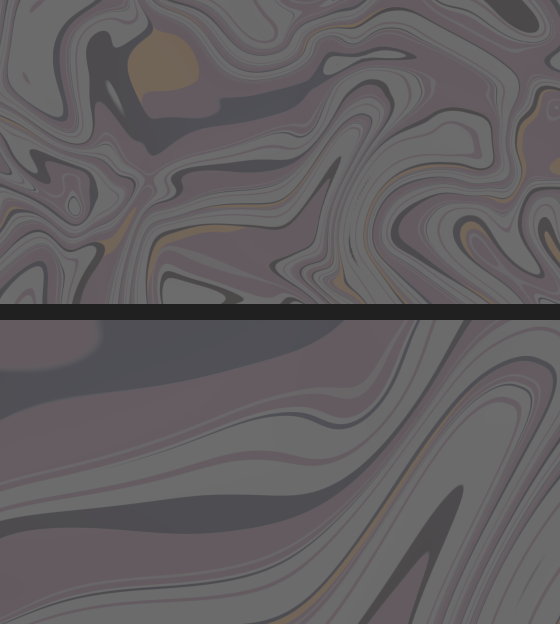
Top, the full canvas; bottom, a detail of the centre.
Reproduce this background procedurally as a Shadertoy shader.

```glsl
// Marbled ink: muted grey, mauve and charcoal veins folded into loops and swirls.
// A gradient-noise height field is domain-warped twice, then its contour
// intervals are filled with stripes whose widths drift across the canvas.

const vec3 GREY     = vec3(0.420, 0.420, 0.420);
const vec3 MAUVE    = vec3(0.390, 0.358, 0.378);
const vec3 CHARCOAL = vec3(0.295, 0.283, 0.285);
const vec3 SLATE    = vec3(0.310, 0.310, 0.335);
const vec3 TAN      = vec3(0.445, 0.395, 0.345);

// Unit gradient for a lattice point, from an integer hash.
vec2 latticeGradient(vec2 cell) {
    uvec2 k = uvec2(ivec2(cell)) * uvec2(1597u, 3571u);
    uint h = (k.x ^ k.y) * 74729u + 9173u;
    h = (h ^ (h >> 15)) * 48271u;
    h ^= h >> 13;
    float angle = 6.28318 * float(h & 65535u) / 65536.0;
    return vec2(cos(angle), sin(angle));
}

// Gradient noise with quintic interpolation, roughly -0.7 to 0.7.
float gradientNoise(vec2 p) {
    vec2 i = floor(p), f = p - i;
    vec2 u = f * f * f * (f * (f * 6.0 - 15.0) + 10.0);
    vec2 e = vec2(1.0, 0.0);
    float a = dot(latticeGradient(i), f);
    float b = dot(latticeGradient(i + e.xy), f - e.xy);
    float c = dot(latticeGradient(i + e.yx), f - e.yx);
    float d = dot(latticeGradient(i + e.xx), f - e.xx);
    return mix(mix(a, b, u.x), mix(c, d, u.x), u.y);
}

// Displaces a point by a smooth random flow.
vec2 swirl(vec2 p, float frequency, float amount) {
    vec2 s = p * frequency;
    return p + amount * vec2(gradientNoise(s + vec2(13.7, 4.1)),
                             gradientNoise(s + vec2(2.3, 31.9)));
}

// Slowly varying value in 0..1, different for every layer.
float drift(vec2 p, float layer, float frequency) {
    vec2 offset = vec2(7.31, 3.77) * layer;
    return smoothstep(-0.5, 0.5, gradientNoise(p * frequency + offset));
}

// Soft coverage of the interval lo..hi.
float stripe(float x, float lo, float hi, float blur) {
    return smoothstep(lo - blur, lo + blur, x) - smoothstep(hi - blur, hi + blur, x);
}

// Colours one contour interval; both ends stay grey so neighbours join.
vec3 veinColor(vec2 p, float height, float blur) {
    float layer = floor(height);
    float x = height - layer;

    // Stripe widths along this layer
    float lo = 0.10 + 0.12 * drift(p, layer + 20.0, 1.3);
    float hi = lo + 0.22 + 0.27 * drift(p, layer + 40.0, 1.5);
    float swell = drift(p, layer + 60.0, 2.4);
    float inkWidth = 0.035 + 0.20 * swell * swell;
    float gilding = smoothstep(0.55, 0.85, drift(p, layer + 80.0, 1.7));
    float hairline = 0.035 * drift(p, layer + 100.0, 2.0);

    // Broad mauve bed with a tan rim and a thin companion vein
    vec3 color = mix(GREY, MAUVE, stripe(x, lo, hi, blur));
    color = mix(color, GREY, 0.7 * stripe(x, lo + 0.07, lo + 0.10, blur));
    color = mix(color, TAN, stripe(x, hi - 0.16 * gilding, hi, blur));
    color = mix(color, MAUVE, stripe(x, 0.88, 0.93, blur));

    // Dark ink edge that swells and tapers, and a fine outline
    vec3 ink = mix(CHARCOAL, SLATE, drift(p, layer + 120.0, 1.2));
    color = mix(color, ink, stripe(x, hi, hi + inkWidth, blur));
    return mix(color, ink, stripe(x, lo - 0.03 - hairline, lo - 0.03, blur));
}

void mainImage(out vec4 fragColor, in vec2 fragCoord) {
    vec2 p = fragCoord / iResolution.y;

    // Fold the plane: large loops first, then tighter bends
    vec2 folded = swirl(p, 1.7, 0.48);
    folded = swirl(folded, 3.2, 0.22);

    // Stretch the layers along the rising diagonal
    vec2 along = normalize(vec2(0.8, 0.6));
    vec2 across = vec2(-along.y, along.x);
    vec2 s = vec2(dot(folded, along) * 1.35, dot(folded, across) * 1.9);
    float height = 6.0 * gradientNoise(s + vec2(5.2, 8.6)) + 0.35;

    float blur = clamp(0.7 * fwidth(height), 0.002, 0.25);
    vec3 color = veinColor(p, height, blur);

    // Faint tonal unevenness of the pigment
    color += 0.008 * gradientNoise(folded * 6.0);
    fragColor = vec4(color, 1.0);
}
```
